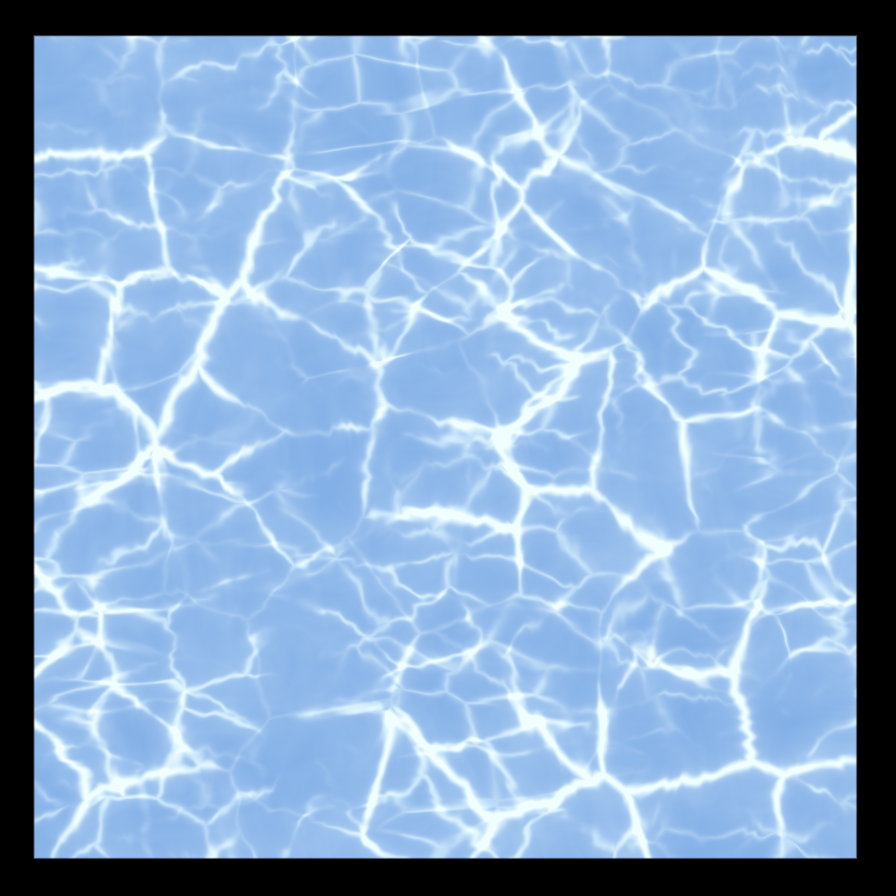
Write a Shadertoy shader that draws this texture.

```glsl
// Sunlit pool water in a black frame: a bright, broken web of caustic lines.
// Warped cellular borders form the main web, two fainter webs add wisps,
// and layered sines mottle the blue and vary the strength of the lines.

const vec2 FRAME_MIN = vec2(0.038, 0.042);
const vec2 FRAME_MAX = vec2(0.956, 0.960);
const float FRAME_BLUR = 0.0015;

const vec3 DEEP_BLUE  = vec3(0.515, 0.690, 0.905);
const vec3 LIGHT_BLUE = vec3(0.640, 0.780, 0.940);
const vec3 PALE_BLUE  = vec3(0.800, 0.910, 0.985);
const vec3 GLINT      = vec3(0.940, 0.995, 1.000);

vec2 hash2(vec2 cell, float seed) {
    vec3 q = fract(vec3(cell.xyx + seed) * vec3(0.1031, 0.1030, 0.0973));
    q += dot(q, q.yzx + 33.33);
    return fract((q.xx + q.yz) * q.zy);
}

// Layered, rotated and folded sines, roughly -1 to 1
float ripples(vec2 p, float phase) {
    const mat2 TURN = mat2(0.80, 0.60, -0.60, 0.80);
    float sum = 0.0;
    float weight = 0.6;
    p += phase;
    for (int i = 0; i < 5; i++) {
        p = TURN * p * 1.7 + phase;
        p += 0.8 * sin(p.yx * 0.9 + phase);
        sum += weight * sin(p.x) * sin(p.y);
        weight *= 0.68;
    }
    return sum;
}

// Distance to the nearest border between cells
float cellBorder(vec2 p, float seed) {
    vec2 base = floor(p);
    vec2 local = fract(p);
    vec2 nearest = vec2(0.0);
    float best = 8.0;
    for (int y = -1; y <= 1; y++)
    for (int x = -1; x <= 1; x++) {
        vec2 offset = vec2(x, y);
        vec2 toPoint = offset + hash2(base + offset, seed) - local;
        float d = dot(toPoint, toPoint);
        if (d < best) { best = d; nearest = toPoint; }
    }
    float border = 8.0;
    for (int y = -2; y <= 2; y++)
    for (int x = -2; x <= 2; x++) {
        vec2 offset = vec2(x, y);
        vec2 toPoint = offset + hash2(base + offset, seed) - local;
        vec2 gap = toPoint - nearest;
        if (dot(gap, gap) > 0.0001)
            border = min(border, dot(0.5 * (toPoint + nearest), normalize(gap)));
    }
    return border;
}

vec2 warp(vec2 p, float amount, float phase) {
    vec2 bend = vec2(ripples(p * 7.0, phase), ripples(p * 7.0, phase + 4.3));
    return p + amount * bend;
}

// Sharp core with a soft glow around it
float lightLine(float d, float width, float glow) {
    return 0.66 * exp(-d * d / (width * width)) + 0.34 * exp(-d / glow);
}

// Patches where a web is strong, from 0 to 1
float patches(vec2 p, float phase) {
    return smoothstep(-0.5, 0.45, ripples(p, phase));
}

float waterLight(vec2 p) {
    vec2 bent = warp(p, 0.016, 1.7);
    float strength = patches(p * 5.0, 2.9);
    float web = lightLine(cellBorder(bent * 7.2, 11.0),
                          mix(0.020, 0.043, strength), 0.085);
    float light = web * mix(0.22, 1.0, strength);

    // Fainter threads crossing the cells
    vec2 threads = warp(p, 0.024, 6.1) * vec2(9.0, 10.5);
    light += 0.62 * patches(p * 6.0, 8.2)
           * lightLine(cellBorder(threads, 37.0), 0.045, 0.11);

    // Fine wisps, drawn out sideways
    vec2 wisps = warp(p, 0.020, 9.4) * vec2(9.5, 19.0);
    light += 0.50 * patches(p * 5.5, 13.6)
           * lightLine(cellBorder(wisps, 71.0), 0.07, 0.13);

    float mottle = 0.10 * ripples(p * 8.0, 3.3) + 0.06 * ripples(p * 22.0, 5.8);
    return 0.10 + light + mottle;
}

vec3 waterColour(float light) {
    vec3 colour = mix(DEEP_BLUE, LIGHT_BLUE, clamp(light / 0.40, 0.0, 1.0));
    colour = mix(colour, PALE_BLUE, clamp((light - 0.40) / 0.32, 0.0, 1.0));
    return mix(colour, GLINT, clamp((light - 0.72) / 0.30, 0.0, 1.0));
}

float frameMask(vec2 uv) {
    vec2 inside = min(uv - FRAME_MIN, FRAME_MAX - uv);
    return smoothstep(-FRAME_BLUR, FRAME_BLUR, min(inside.x, inside.y));
}

void mainImage(out vec4 fragColor, in vec2 fragCoord) {
    vec2 uv = fragCoord / iResolution.xy;
    vec3 water = waterColour(waterLight(uv));
    fragColor = vec4(water * frameMask(uv), 1.0);
}
```
